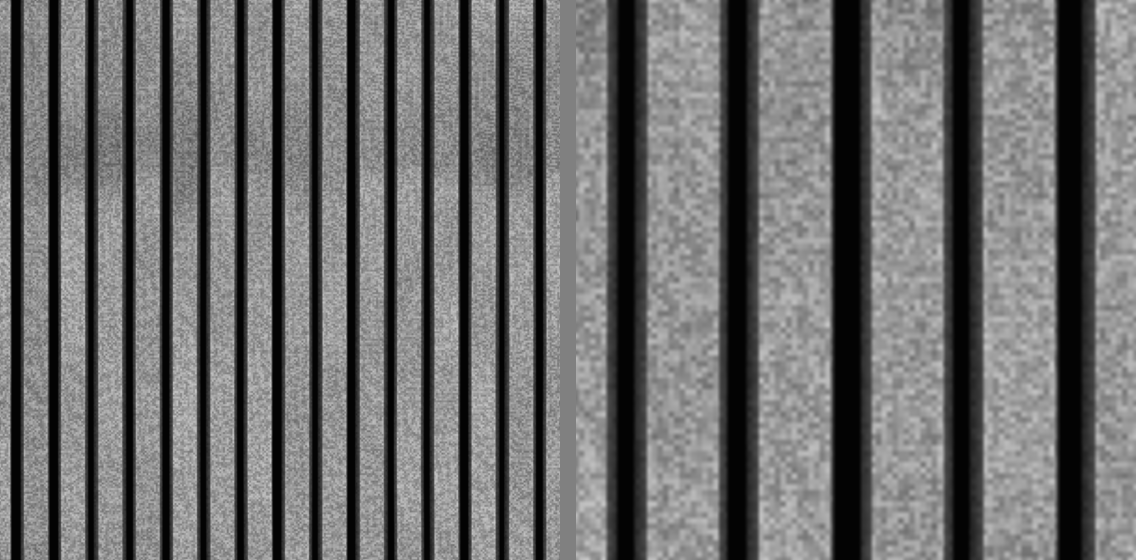
Left, the full canvas; right, a detail of the centre.
Give the GLSL for this pattern, as a Shadertoy shader.

```glsl
// Upright grey slats with dark grooves between them, covered in fine grain.
// Each slat is a face with two shaded flanks of hashed width over black;
// wrapped value noise adds grain, blotches and a darker band that tile.

const float SLATS = 15.0;          // repeats across
const float PHASE = 0.457;         // shift of the slats, in slat pitches
const float FACE_HALF = 0.322;     // half width of the lit face, in pitches
const float LEFT_FLANK = 0.10;     // mean width of the left flank
const float RIGHT_FLANK = 0.055;   // mean width of the right flank
const float SOFTNESS = 0.026;      // half width of the edge blur
const float GRAIN_CELLS = 300.0;   // grain cells across the canvas
const float GRAIN = 0.31;          // grain contrast
const float BLOTCH_ROWS = 7.0;     // blotches along a slat
const float BLOTCH = 0.07;         // blotch contrast
const float SLAT_TINT = 0.035;     // brightness spread between slats
const float BAND_DARKEN = 0.085;   // depth of the darker upper band
const float FACE_TONE = 0.597;
const float FLANK_TONE = 0.23;
const float GROOVE_TONE = 0.012;

float hash(vec2 p) {
    return fract(sin(dot(p, vec2(127.1, 311.7))) * 43758.5453);
}

// Value noise that repeats after a whole number of cells
float wrapNoise(vec2 p, vec2 period) {
    vec2 cell = floor(p);
    vec2 f = fract(p);
    f = f * f * (3.0 - 2.0 * f);
    vec2 a = mod(cell, period);
    vec2 b = mod(cell + 1.0, period);
    return mix(mix(hash(a), hash(vec2(b.x, a.y)), f.x),
               mix(hash(vec2(a.x, b.y)), hash(b), f.x), f.y);
}

// Soft coverage of the span from lo to hi
float span(float x, float lo, float hi, float blur) {
    return smoothstep(lo - blur, lo + blur, x)
         * (1.0 - smoothstep(hi - blur, hi + blur, x));
}

// Darker stretch with a firm lower border that fades out at the top
float upperBand(float y, float id) {
    float border = 0.665 + 0.06 * (hash(vec2(id, 41.0)) - 0.5);
    return smoothstep(border - 0.035, border + 0.035, y)
         * (1.0 - 0.55 * smoothstep(0.72, 0.92, y))
         * (1.0 - smoothstep(0.9, 1.0, y));
}

void mainImage(out vec4 fragColor, in vec2 fragCoord) {
    vec2 uv = fragCoord / iResolution.xy;
    float column = uv.x * SLATS - PHASE;
    float id = mod(floor(column), SLATS);
    float blur = max(SOFTNESS, 0.75 * SLATS / iResolution.x);

    // Slight waver of the slat along its length
    float waver = wrapNoise(vec2(id, uv.y * 5.0), vec2(SLATS, 5.0)) - 0.5;
    float x = fract(column) - 0.5 + 0.014 * waver;

    // Flank widths differ from slat to slat
    float leftWidth = LEFT_FLANK * mix(0.7, 1.3, hash(vec2(id, 11.0)));
    float rightVary = hash(vec2(id, 23.0));
    float rightWidth = RIGHT_FLANK * mix(0.5, 2.0, rightVary * rightVary);
    float face = span(x, -FACE_HALF, FACE_HALF, blur);
    float body = span(x, -FACE_HALF - leftWidth, FACE_HALF + rightWidth, blur);

    // Fine grain in two sizes
    vec2 fine = vec2(GRAIN_CELLS);
    vec2 coarse = vec2(GRAIN_CELLS * 0.5);
    float grain = 0.8 * wrapNoise(uv * fine, fine)
                + 0.2 * wrapNoise(uv * coarse, coarse) - 0.5;

    // Face tone: slat tint, blotches, band and a faint bright rim
    vec2 rows = vec2(SLATS, BLOTCH_ROWS);
    float blotch = wrapNoise(vec2(id, uv.y * BLOTCH_ROWS), rows) - 0.5;
    float cloud = wrapNoise(uv * vec2(30.0, 24.0), vec2(30.0, 24.0)) - 0.5;
    float rim = smoothstep(FACE_HALF - 0.09, FACE_HALF - 0.02, abs(x));
    float faceTone = FACE_TONE + SLAT_TINT * (hash(vec2(id, 37.0)) - 0.5)
                   + BLOTCH * blotch + 0.03 * cloud + 0.03 * rim
                   - BAND_DARKEN * upperBand(uv.y, id) + GRAIN * grain;

    // Flanks darken toward the groove
    float depth = smoothstep(FACE_HALF, FACE_HALF + 0.12, abs(x));
    float flankTone = FLANK_TONE * (1.15 - 0.5 * depth) + 0.08 * grain;

    float tone = mix(GROOVE_TONE, flankTone, body);
    tone = mix(tone, faceTone, face);
    fragColor = vec4(vec3(clamp(tone, 0.0, 1.0)), 1.0);
}
```
